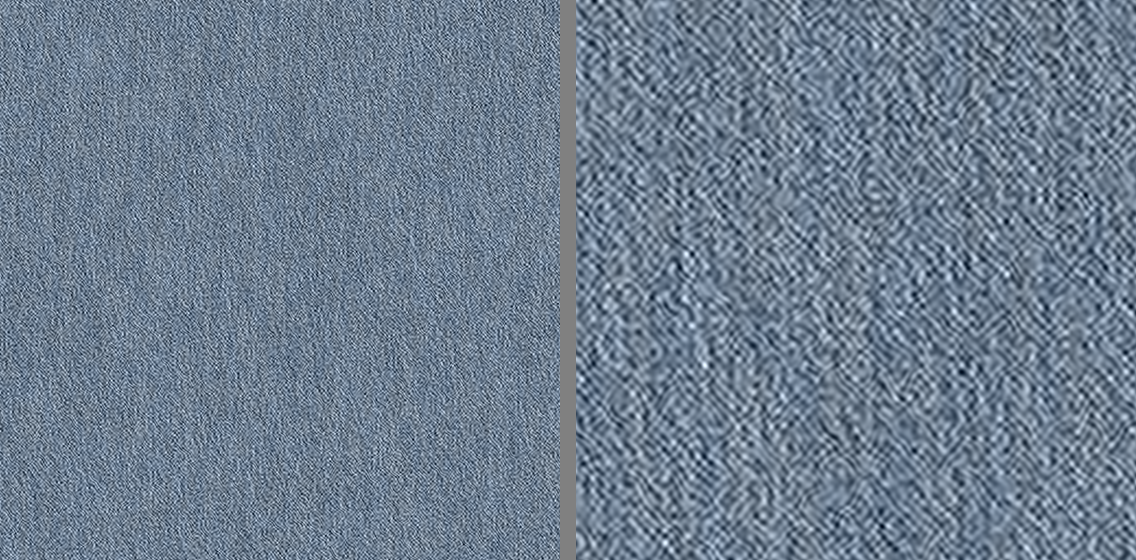
Left: the whole. Right: its middle third, enlarged.
Write a Shadertoy shader that draws this texture.

```glsl
// Faded blue denim: fine broken twill grain with faint vertical slub streaks.

const vec3  BASE_BLUE     = vec3(0.431, 0.495, 0.566);
const vec3  TINT_SHIFT    = vec3(-0.022, -0.004, 0.022); // grey-green to indigo
const vec2  TWILL_FREQ    = vec2(146.0, 134.0);  // ribs per canvas, x and y
const vec2  CROSS_FREQ    = vec2(138.0, -126.0); // weaker counter ribs
const float RIB_WOBBLE    = 5.0;                 // rib phase drift, radians
const float RIB_BREAKS    = 95.0;                // rib fragments per canvas
const float TWILL_AMOUNT  = 0.094;
const float CROSS_AMOUNT  = 0.070;
const float GRAIN_CELLS   = 256.0;
const float GRAIN_AMOUNT  = 0.33;
const vec2  YARN_CELLS    = vec2(210.0, 42.0);
const float YARN_AMOUNT   = 0.09;
const vec2  STREAK_CELLS  = vec2(90.0, 10.0);
const float STREAK_AMOUNT = 0.038;
const vec2  MOTTLE_CELLS  = vec2(9.0, 5.0);
const float MOTTLE_AMOUNT = 0.012;
const vec2  TINT_CELLS    = vec2(70.0, 30.0);
const float TAU           = 6.2831853;

// Integer hash of a lattice cell, 0 to 1
float hash(vec2 cell, uint seed) {
    uvec2 q = uvec2(ivec2(cell)) * uvec2(1597334673u, 3812015801u);
    uint h = (q.x ^ q.y ^ (seed * 2654435769u)) * 1597334673u;
    h = (h ^ (h >> 15)) * 2246822519u;
    h ^= h >> 13;
    return float(h >> 8) / 16777216.0;
}

// Smooth value noise, centred on zero
float noise(vec2 p, uint seed) {
    vec2 cell = floor(p);
    vec2 f = fract(p);
    f = f * f * (3.0 - 2.0 * f);
    float low  = mix(hash(cell, seed), hash(cell + vec2(1, 0), seed), f.x);
    float high = mix(hash(cell + vec2(0, 1), seed), hash(cell + vec2(1, 1), seed), f.x);
    return mix(low, high, f.y) - 0.5;
}

// Diagonal ribs broken into short strokes by phase and strength drift
float ribs(vec2 uv, vec2 freq, uint seed) {
    float wobble = RIB_WOBBLE * noise(uv * RIB_BREAKS, seed);
    float strength = 1.0 + 1.6 * noise(uv * RIB_BREAKS, seed + 1u);
    return strength * sin(TAU * dot(uv, freq) + wobble);
}

// Fibre flecks: subtracting neighbours removes the broad part of the noise
float flecks(vec2 p, uint seed) {
    float beside = noise(p + vec2(1, 0), seed);
    float diagonal = noise(p + vec2(-1, -1), seed);
    return noise(p, seed) - 0.5 * (beside + diagonal);
}

void mainImage(out vec4 fragColor, in vec2 fragCoord) {
    vec2 uv = fragCoord / iResolution.y;

    // Fine weave
    float tone = TWILL_AMOUNT * ribs(uv, TWILL_FREQ, 1u);
    tone += CROSS_AMOUNT * ribs(uv, CROSS_FREQ, 3u);
    tone += GRAIN_AMOUNT * flecks(uv * GRAIN_CELLS, 5u);

    // Warp yarns, long slubs and broad fading
    tone += YARN_AMOUNT * noise(uv * YARN_CELLS, 6u);
    tone += STREAK_AMOUNT * noise(uv * STREAK_CELLS, 7u);
    tone += MOTTLE_AMOUNT * noise(uv * MOTTLE_CELLS, 8u);

    // Uneven dye
    float tint = noise(uv * TINT_CELLS, 9u);

    fragColor = vec4(clamp(BASE_BLUE + tone + TINT_SHIFT * tint, 0.0, 1.0), 1.0);
}
```
